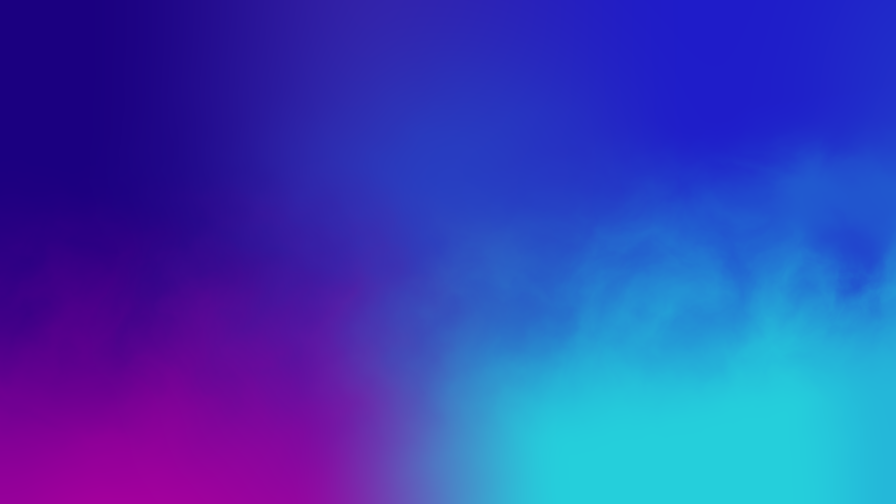
Write a Shadertoy shader that draws this background.

```glsl
// Soft coloured mist: navy to blue above, magenta and cyan light rising from below.
// Smooth ramps set the four colour regions; fractal gradient noise bends their
// coordinates, giving the borders the wispy look of clouds.

const vec3 NAVY    = vec3(0.105, 0.000, 0.500);
const vec3 INDIGO  = vec3(0.205, 0.130, 0.660);
const vec3 BLUE    = vec3(0.120, 0.105, 0.790);
const vec3 AZURE   = vec3(0.140, 0.300, 0.790);
const vec3 MAGENTA = vec3(0.690, 0.000, 0.625);
const vec3 CYAN    = vec3(0.145, 0.810, 0.860);

const float NOISE_SCALE   = 3.2;    // cloud cells per canvas height
const float WARP_STRENGTH = 0.20;   // how far the noise bends the borders
const float MIST_HEIGHT   = 0.44;   // height at which the mist is roughest
const float MIST_SPREAD   = 0.30;
const float CYAN_SLOPE    = 0.30;   // rise of the cyan bank towards the right
const int   OCTAVES       = 6;

// Pseudo-random gradient direction for a lattice point.
vec2 latticeGradient(vec2 cell) {
    vec3 p = fract(cell.xyx * vec3(0.1031, 0.1030, 0.0973));
    p += dot(p, p.yzx + 33.33);
    float angle = 6.28318 * fract((p.x + p.y) * p.z);
    return vec2(cos(angle), sin(angle));
}

float gradientNoise(vec2 p) {
    vec2 cell = floor(p);
    vec2 f = fract(p);
    vec2 blend = f * f * f * (f * (f * 6.0 - 15.0) + 10.0);
    vec2 e = vec2(1.0, 0.0);
    float a = dot(latticeGradient(cell), f);
    float b = dot(latticeGradient(cell + e.xy), f - e.xy);
    float c = dot(latticeGradient(cell + e.yx), f - e.yx);
    float d = dot(latticeGradient(cell + e.xx), f - e.xx);
    return mix(mix(a, b, blend.x), mix(c, d, blend.x), blend.y);
}

float fractalNoise(vec2 p) {
    float sum = 0.0;
    float amplitude = 0.5;
    for (int i = 0; i < OCTAVES; i++) {
        sum += amplitude * gradientNoise(p);
        p = mat2(1.6, 1.2, -1.2, 1.6) * p + 7.3;
        amplitude *= 0.52;
    }
    return sum;
}

// Soft elliptical spot, 1 at its centre.
float glow(vec2 p, vec2 centre, vec2 radius) {
    vec2 d = (p - centre) / radius;
    return exp(-dot(d, d));
}

// Upper sky, running from navy through indigo to blue.
vec3 skyColour(vec2 p) {
    vec3 sky = mix(NAVY, INDIGO, smoothstep(0.08, 0.45, p.x));
    sky = mix(sky, BLUE, smoothstep(0.38, 0.80, p.x));
    float haze = 0.65 * glow(p, vec2(0.52, 0.66), vec2(0.17, 0.24))
               + 0.45 * glow(p, vec2(1.04, 0.78), vec2(0.13, 0.35));
    return mix(sky, AZURE, min(haze, 1.0));
}

void mainImage(out vec4 fragColor, in vec2 fragCoord) {
    vec2 uv = fragCoord / iResolution.xy;
    vec2 p = vec2(uv.x * iResolution.x / iResolution.y, uv.y) * NOISE_SCALE;

    // Bend the coordinates, most strongly within the mist band.
    float band = (uv.y - MIST_HEIGHT) / MIST_SPREAD;
    float roughness = WARP_STRENGTH * exp(-band * band);
    vec2 drift = vec2(fractalNoise(p + 11.7), fractalNoise(p + 43.1));
    float wisps = fractalNoise(p * 1.3 + drift * 0.8 + 5.2);
    vec2 q = uv + roughness * vec2(0.5 * drift.x, wisps);

    // Magenta light at lower left.
    float side = smoothstep(0.32, 0.64, q.x);
    float magentaAmount = (1.0 - smoothstep(-0.15, 0.70, q.y)) * (1.0 - side);
    magentaAmount *= 1.0 - 0.2 * smoothstep(0.14, 0.45, q.x);
    magentaAmount *= 1.0 - 0.1 * smoothstep(0.12, 0.0, q.x);

    // Cyan bank at lower right, with a dark pocket and a ridge above it.
    float height = q.y - CYAN_SLOPE * (q.x - 0.84);
    height += 0.13 * glow(q, vec2(0.945, 0.49), vec2(0.055, 0.09));
    height -= 0.06 * glow(q, vec2(0.90, 0.64), vec2(0.09, 0.08));
    float cyanAmount = (1.0 - smoothstep(0.15, 0.80, height)) * side;
    cyanAmount *= 1.0 - 0.13 * smoothstep(0.88, 1.0, q.x);

    vec3 sky = skyColour(q);
    vec3 colour = sky + magentaAmount * (MAGENTA - sky) + cyanAmount * (CYAN - sky);
    fragColor = vec4(clamp(colour, 0.0, 1.0), 1.0);
}
```
